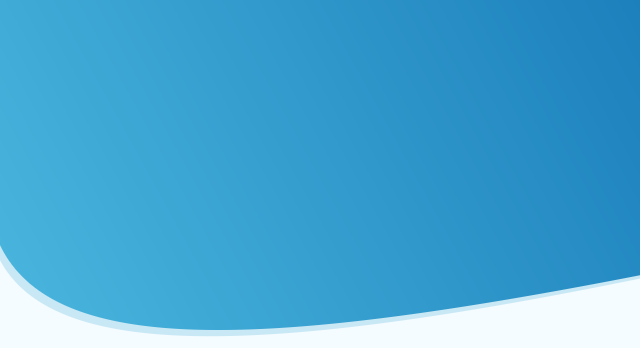
Write a WebGL 2 fragment shader that draws this background.

```glsl
#version 300 es
precision highp float;

// A blue diagonal gradient above a sweeping curved edge, with a pale band
// beneath it and a near-white base. Both edges are cubic Bezier curves,
// solved for their height at each column and smoothed by distance.

uniform vec2 u_resolution;
out vec4 fragColor;

const vec3 BASE = vec3(0.957, 0.988, 1.0);
const vec3 BAND = vec3(0.79, 0.91, 0.96);
const vec3 SKY_LIGHT = vec3(0.294, 0.720, 0.873);
const vec3 SKY_DEEP = vec3(0.110, 0.502, 0.738);

// Horizontal control values shared by both edges
const vec4 EDGE_X = vec4(0.0, 0.0846, 0.4167, 1.0);

float bezier(vec4 c, float t) {
    float s = 1.0 - t;
    return dot(c, vec4(s * s * s, 3.0 * s * s * t, 3.0 * s * t * t, t * t * t));
}

float bezierSlope(vec4 c, float t) {
    float s = 1.0 - t;
    return 3.0 * dot(c.yzw - c.xyz, vec3(s * s, 2.0 * s * t, t * t));
}

// Bisect for the curve parameter at a given x
float solveParameter(vec4 c, float x) {
    float t = 0.5;
    float stepSize = 0.25;
    for (int i = 0; i < 20; i++) {
        t += bezier(c, t) < x ? stepSize : -stepSize;
        stepSize *= 0.5;
    }
    return t;
}

// Antialiased coverage of the region above an edge
float coverAbove(vec2 uv, vec4 edgeY, float t, vec2 resolution) {
    vec2 tangent = vec2(bezierSlope(EDGE_X, t), bezierSlope(edgeY, t)) * resolution;
    float gap = (uv.y - bezier(edgeY, t)) * resolution.y;
    float dist = gap * tangent.x / length(tangent);
    return clamp(dist + 0.5, 0.0, 1.0);
}

void main() {
    vec2 uv = gl_FragCoord.xy / u_resolution;
    float t = solveParameter(EDGE_X, uv.x);

    // Edge heights: blue field, then the band below it
    vec4 fieldEdge = vec4(0.2957, -0.0288, 0.0, 0.2091);
    vec4 bandEdge = vec4(0.2524, -0.0409, -0.0192, 0.1995);

    // Light at the lower left, deep at the upper right
    vec3 sky = mix(SKY_LIGHT, SKY_DEEP, dot(uv, vec2(0.77, 0.23)));

    vec3 color = mix(BASE, BAND, coverAbove(uv, bandEdge, t, u_resolution));
    color = mix(color, sky, coverAbove(uv, fieldEdge, t, u_resolution));
    fragColor = vec4(color, 1.0);
}
```
